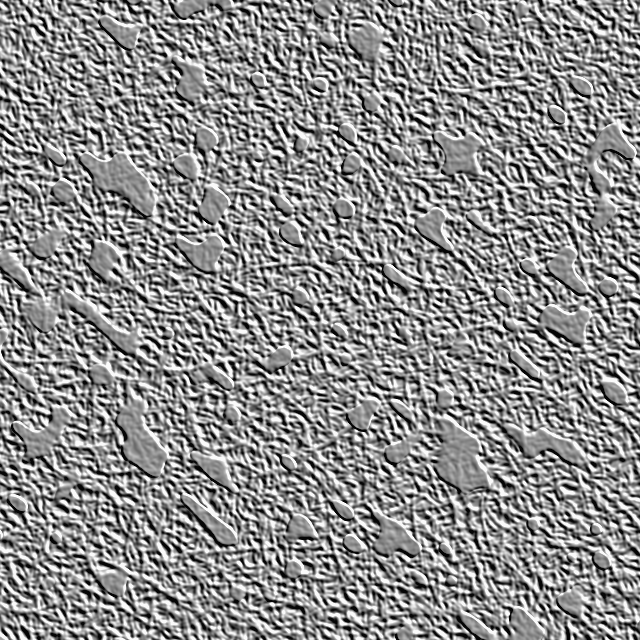
Reproduce this texture map procedurally as a WebGL 2 fragment shader.

```glsl
#version 300 es
precision highp float;
// Embossed grey mat of short matted fibres, long strands and smooth raised patches.

#define GRAIN 80.0        // fibre cells across the canvas
#define FIBRE_WIDTH 0.19  // fibre radius, in cells
#define STRAND_SCALE 4.0  // long strands relative to short fibres
#define STRAND_HEIGHT 1.25
#define MAIN_ANGLE -0.72  // prevailing direction, radians
#define ANGLE_SPREAD 2.5  // random turn of single fibres
#define PATCH_HEIGHT 3.0
#define SATURATION 0.5    // how quickly piled fibres flatten out
#define EMBOSS_STEP 0.12  // half distance of the relief samples, in cells
#define CONTRAST 2.5
#define MID_GREY 0.56

uniform vec2 u_resolution;
out vec4 outColor;

// Integer hash of a cell, an index and a seed, giving four values in 0..1
vec4 hash4(vec2 cell, int index, int seed) {
    uvec4 v = uvec4(ivec4(ivec2(cell), index, seed));
    v = v * 1664525u + 1013904223u;
    v += v.yzxy * v.wxyz;
    v ^= v >> 16u;
    v += v.yzxy * v.wxyz;
    return vec4(v >> 8u) / 16777216.0;
}

float valueNoise(vec2 p, int seed) {
    vec2 cell = floor(p);
    vec2 f = p - cell;
    f = f * f * (3.0 - 2.0 * f);
    float a = hash4(cell, 0, seed).x;
    float b = hash4(cell + vec2(1, 0), 0, seed).x;
    float c = hash4(cell + vec2(0, 1), 0, seed).x;
    float d = hash4(cell + vec2(1, 1), 0, seed).x;
    return mix(mix(a, b, f.x), mix(c, d, f.x), f.y);
}

// Summed height of curved fibres scattered over a unit grid
float fibres(vec2 p, float width, float angle, int perCell, int seed) {
    vec2 home = floor(p);
    float sum = 0.0;
    for (int y = -2; y <= 2; y++) {
        for (int x = -2; x <= 2; x++) {
            vec2 cell = home + vec2(x, y);
            for (int i = 0; i < perCell; i++) {
                vec4 rnd = hash4(cell, i, seed);
                float turn = angle + (rnd.z - 0.5) * ANGLE_SPREAD;
                vec2 along = vec2(cos(turn), sin(turn));
                vec2 d = p - cell - rnd.xy;
                float bend = (fract(rnd.w * 37.0) - 0.5) * 0.6;
                float u = dot(d, along);
                float v = dot(d, vec2(-along.y, along.x)) - bend * u * u;
                float halfLength = mix(0.8, 1.25, fract(rnd.z * 53.0));
                float taper = u / halfLength;
                taper *= taper;
                float across = v / width;
                sum += mix(0.4, 1.0, rnd.w) * exp(-taper * taper - 0.5 * across * across);
            }
        }
    }
    return sum;
}

// Smooth plateaus, slightly stretched along the prevailing direction
float patches(vec2 p) {
    float c = cos(MAIN_ANGLE), s = sin(MAIN_ANGLE);
    vec2 q = vec2(c * p.x + s * p.y, c * p.y - s * p.x) * vec2(0.32, 0.42);
    return smoothstep(0.72, 0.82, valueNoise(q, 3));
}

// Relief height, with p in fibre cells
float reliefHeight(vec2 p) {
    float angle = MAIN_ANGLE + 1.0 * (valueNoise(p * 0.06, 4) - 0.5);
    float pile = fibres(p, FIBRE_WIDTH, angle, 2, 1);
    pile += STRAND_HEIGHT * fibres(p / STRAND_SCALE, FIBRE_WIDTH / STRAND_SCALE, angle, 1, 2);
    pile += PATCH_HEIGHT * patches(p);
    return 1.0 - exp(-SATURATION * pile);
}

void main() {
    vec2 p = gl_FragCoord.xy / min(u_resolution.x, u_resolution.y) * GRAIN;

    // Light from the upper right: slopes falling towards it turn bright
    vec2 offset = normalize(vec2(0.65, 0.75)) * EMBOSS_STEP;
    float slope = reliefHeight(p - offset) - reliefHeight(p + offset);

    float grey = clamp(MID_GREY + CONTRAST * slope, 0.02, 0.98);
    outColor = vec4(vec3(grey), 1.0);
}
```
